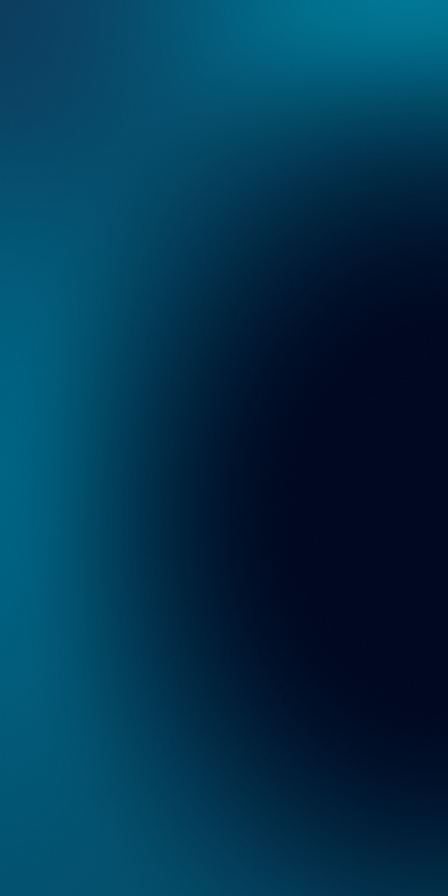
Give the GLSL for this background, as a Shadertoy shader.

```glsl
// Soft teal gradient with glows around a deep navy elliptical shadow.

#define BASE_TEAL    vec3(0.015, 0.305, 0.420)
#define EDGE_TEAL    vec3(0.000, 0.390, 0.510)
#define CORNER_CYAN  vec3(0.000, 0.480, 0.600)
#define CORNER_BLUE  vec3(0.050, 0.235, 0.370)
#define SHADOW_NAVY  vec3(0.000, 0.035, 0.130)
#define SHADOW_POS   vec2(1.0, 0.845)
#define SHADOW_SIZE  vec2(0.65, 0.80)
#define SHADOW_INNER 0.50
#define SHADOW_OUTER 1.55
#define GRAIN_CELLS  256.0
#define GRAIN_AMOUNT 0.005

// Gaussian falloff inside an ellipse
float glow(vec2 p, vec2 center, vec2 size) {
    vec2 d = (p - center) / size;
    return exp(-dot(d, d));
}

float hash(vec2 cell) {
    vec3 q = fract(vec3(cell.xyx) * 0.1031);
    q += dot(q, q.yzx + 33.33);
    return fract((q.x + q.y) * q.z);
}

void mainImage(out vec4 fragColor, in vec2 fragCoord) {
    // Canvas space: x in 0..1, y in 0..2
    vec2 p = fragCoord / iResolution.xy * vec2(1.0, 2.0);

    // Coloured glows along the left edge and the top corners
    vec3 color = BASE_TEAL;
    color = mix(color, EDGE_TEAL, glow(p, vec2(0.0, 0.95), vec2(0.30, 0.75)));
    color = mix(color, CORNER_BLUE, glow(p, vec2(0.0, 2.0), vec2(0.42, 0.40)));
    color = mix(color, CORNER_CYAN, glow(p, vec2(0.95, 1.98), vec2(0.50, 0.28)));

    // Broad dark ellipse on the right
    float radius = length((p - SHADOW_POS) / SHADOW_SIZE);
    float light = smoothstep(SHADOW_INNER, SHADOW_OUTER, radius);
    color = mix(SHADOW_NAVY, color, light);

    // Faint grain to hide banding
    color += (hash(floor(p * GRAIN_CELLS)) - 0.5) * GRAIN_AMOUNT;

    fragColor = vec4(clamp(color, 0.0, 1.0), 1.0);
}
```
